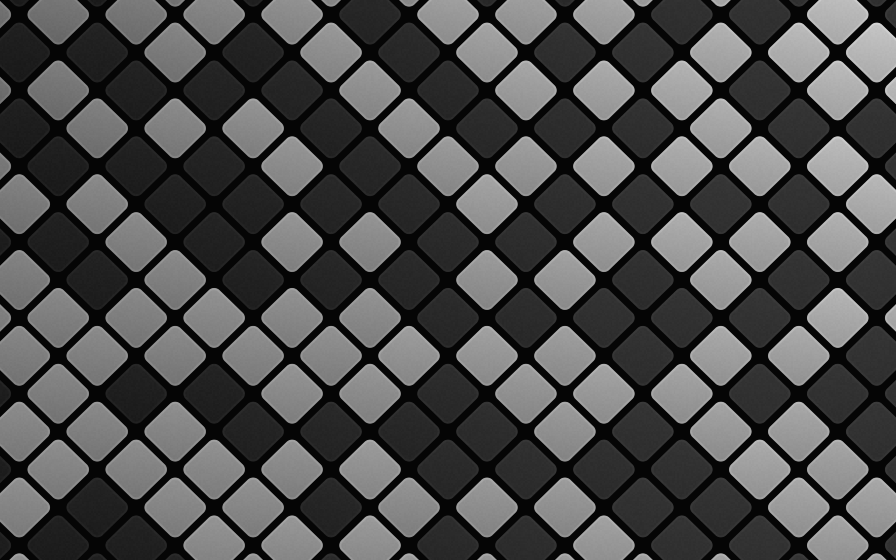
This pattern is drawn by a WebGL 1 fragment shader. Its source:

```glsl
precision highp float;
// Diagonal grid of rounded grey tiles, light and dark, on a black ground.

uniform vec2 u_resolution;

#define PITCH vec2(0.1392, 0.1354)  // tile diagonals, in canvas heights
#define TILE_HALF 0.436             // half tile side, in cells
#define CORNER 0.14                 // corner radius, in cells
#define RIM_WIDTH 0.022             // bright edge line, in cells
#define EXTRA_LIGHT 0.10            // chance that a dark tile turns light
#define TILE_SHADE 0.12             // brightness change down one tile
#define TILE_VARIATION 0.035        // brightness change between tiles
#define GRAIN 0.014                 // strength of the surface grain
#define GROUND 0.018                // grey of the gaps

float hash(vec2 p) {
  vec3 q = fract(vec3(p.xyx) * 0.1031);
  q += dot(q, q.yzx + 33.33);
  return fract((q.x + q.y) * q.z);
}

float roundedBox(vec2 p, float halfSide, float radius) {
  vec2 d = abs(p) - halfSide + radius;
  return length(max(d, 0.0)) + min(max(d.x, d.y), 0.0) - radius;
}

// One tile of every neighbouring pair is light, plus a few strays.
float isLight(vec2 cell) {
  float coin = step(0.5, hash(vec2(floor(cell.x * 0.5), cell.y) + 71.0));
  float lit = abs(mod(cell.x, 2.0) - coin);
  return max(lit, step(1.0 - EXTRA_LIGHT, hash(cell + 137.0)));
}

void main() {
  vec2 uv = gl_FragCoord.xy / u_resolution;
  vec2 p = (gl_FragCoord.xy - 0.5 * u_resolution) / u_resolution.y;

  // Diagonal cells
  vec2 s = p / PITCH;
  vec2 grid = vec2(s.x + s.y, s.x - s.y);
  vec2 cell = floor(grid);
  vec2 local = fract(grid) - 0.5;
  float pixel = 1.4142 / (u_resolution.y * PITCH.x);

  // Tile shape and its thin edge line
  float d = roundedBox(local, TILE_HALF, CORNER);
  float cover = 1.0 - smoothstep(-0.6 * pixel, 0.6 * pixel, d);
  float rim = 1.0 - smoothstep(0.0, RIM_WIDTH + 0.5 * pixel, abs(d + RIM_WIDTH));

  // Light grows towards the right, most of all at the top
  float lit = isLight(cell);
  float lightGrey = mix(0.43, 0.60, uv.x) + 0.13 * uv.x * uv.y
                  + 0.08 * (1.0 - uv.x) * (1.0 - uv.y);
  float darkGrey = mix(0.115, 0.195, smoothstep(0.0, 0.9, uv.x));
  float grey = mix(darkGrey, lightGrey, lit);

  // Shading within a tile and between tiles
  float slope = 0.5 * (local.x - local.y);
  float vary = hash(cell + 211.0) - 0.5;
  grey += (TILE_SHADE * slope + TILE_VARIATION * vary) * mix(0.3, 1.0, lit);
  grey += GRAIN * (hash(floor(p * 320.0) + 500.0) - 0.5);
  grey += rim * mix(0.025, 0.06, lit);

  gl_FragColor = vec4(vec3(mix(GROUND, grey, cover)), 1.0);
}
```
